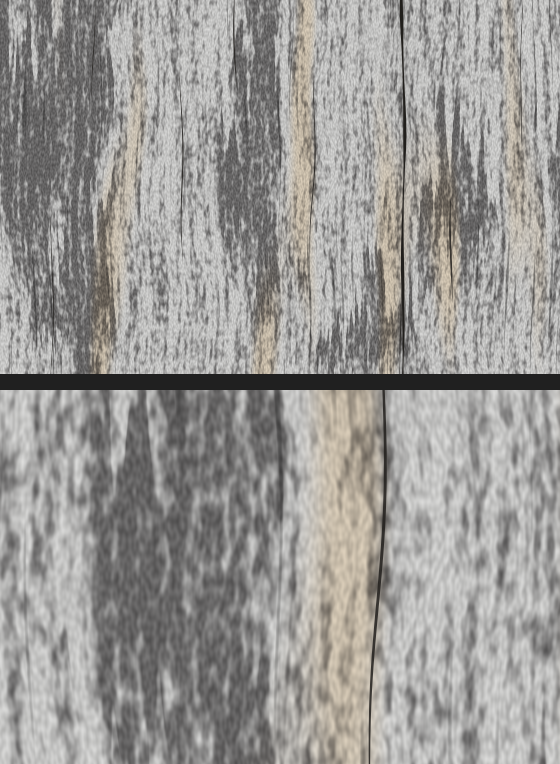
Top, the full canvas; bottom, a detail of the centre.
Write a Shadertoy shader that draws this texture.

```glsl
// Weathered grey timber: pale fibres worn away in ragged dark patches.
// Stretched gradient noise makes patches, streaks and speckle; a tone curve
// turns their sum into grey, then stains and tapered cracks go on top.

const vec3  BARE_WOOD    = vec3(0.385, 0.380, 0.380);
const vec3  PALE_WOOD    = vec3(0.780, 0.780, 0.775);
const vec3  CRACK_COLOR  = vec3(0.130, 0.120, 0.110);
const vec3  STAIN_TINT   = vec3(1.02, 0.96, 0.87);
const vec2  PATCH_SCALE  = vec2(3.6, 1.1);
const vec2  STREAK_SCALE = vec2(52.0, 3.1);
const vec2  SPECK_SCALE  = vec2(135.0, 52.0);
const vec2  GRAIN_SCALE  = vec2(257.0, 113.0);
const float PATCH_DEPTH  = 1.7;
const float STREAK_DEPTH = 0.45;
const float SPECK_DEPTH  = 0.52;
const float GRAIN_DEPTH  = 0.028;
const float BAND_PERIOD  = 0.62;
const float BAND_START   = 0.09;
const float BOARD_WIDTH  = 1.5;
const float SPLIT_X      = 1.08;
const float SPLIT_WIDTH  = 0.0034;
const int   CRACKS       = 8;
const float TAU          = 6.2831853;

vec2 hash2(vec2 p) {
    vec3 q = fract(p.xyx * vec3(0.1031, 0.1030, 0.0973));
    q += dot(q, q.yzx + 33.33);
    return fract((q.xx + q.yz) * q.zy);
}

float cornerSlope(vec2 cell, vec2 offset) {
    float angle = TAU * hash2(cell).x;
    return dot(vec2(cos(angle), sin(angle)), offset);
}

// Gradient noise scaled to a standard deviation of about one
float noise(vec2 p) {
    vec2 i = floor(p), f = p - i;
    vec2 u = f * f * f * (f * (f * 6.0 - 15.0) + 10.0);
    vec2 e = vec2(1.0, 0.0);
    float low  = mix(cornerSlope(i, f), cornerSlope(i + e, f - e), u.x);
    float high = mix(cornerSlope(i + e.yx, f - e.yx),
                     cornerSlope(i + e.xx, f - e.xx), u.x);
    return 4.7 * mix(low, high, u.y);
}

float fbm(vec2 p) {
    float sum = 0.0, amp = 0.75;
    for (int i = 0; i < 3; i++) {
        sum += amp * noise(p);
        p = p * 2.3 + vec2(17.3, 41.7);
        amp *= 0.72;
    }
    return sum;
}

// Coverage of a slit of the given half width
float slit(float d, float halfWidth, float px) {
    return clamp((halfWidth - d) / px + 0.5, 0.0, 1.0);
}

// Short cracks, one per column, tapering to both ends
float shortCracks(vec2 p, float px) {
    float cover = 0.0;
    for (int i = 0; i < CRACKS; i++) {
        float id = float(i);
        vec2 place = hash2(vec2(id, 71.0));
        vec2 shape = hash2(vec2(id, 137.0));
        float x = (id + 0.25 + 0.5 * place.x) / float(CRACKS) * BOARD_WIDTH;
        x += 0.004 * noise(vec2(p.y * 3.0, id * 7.3 + 0.4));
        float along = (p.y - place.y) / mix(0.13, 0.28, shape.x);
        float taper = max(1.0 - along * along, 0.0);
        float halfWidth = mix(0.0007, 0.0026, shape.y) * taper;
        cover = max(cover, slit(abs(p.x - x), halfWidth, px)
                           * smoothstep(0.0, 0.3, taper));
    }
    return cover;
}

void mainImage(out vec4 fragColor, in vec2 fragCoord) {
    float px = 1.0 / iResolution.y;
    vec2 p = fragCoord * px;

    // Fibres wander slightly from the vertical
    vec2 w = p + vec2(0.006 * noise(p * vec2(2.0, 2.6) + 5.3), 0.0);

    // Fine layers
    float streak = 0.8 * noise(w * STREAK_SCALE + 11.7)
                 + 0.6 * noise(w * STREAK_SCALE * 2.2 + 63.1);
    float speck = 0.8 * noise(w * SPECK_SCALE + 23.9)
                + 0.6 * noise(w * SPECK_SCALE * vec2(0.55, 0.4) + 87.2);
    float grain = noise(w * GRAIN_SCALE + 31.4);

    // Worn patches in loose bands, fringed along the fibres
    vec2 fringed = w + vec2(0.0, 0.045 * streak);
    float patches = 0.85 * fbm(fringed * PATCH_SCALE + 3.7)
                  + 0.45 * cos(TAU * (w.x - BAND_START) / BAND_PERIOD);
    float worn = smoothstep(0.2, 0.85, patches);

    // Tone curve from worn to pale
    float height = 0.47 - PATCH_DEPTH * worn
                 + STREAK_DEPTH * streak + SPECK_DEPTH * speck;
    float pale = smoothstep(-1.8, 1.2, height);
    float smear = smoothstep(1.5, 2.1, noise(w * vec2(5.0, 9.0) + 45.6));
    pale = mix(pale, 0.92, 0.45 * smear * (1.0 - worn));
    vec3 color = mix(BARE_WOOD, PALE_WOOD, pale) + GRAIN_DEPTH * grain;

    // Warm stains and hairline checks
    float stain = smoothstep(0.9, 2.2, noise(w * vec2(9.0, 0.9) + 19.2));
    color *= mix(vec3(1.0), STAIN_TINT, stain);
    color *= 1.0 - 0.3 * smoothstep(1.7, 2.5, noise(w * vec2(88.0, 2.3) + 7.9));

    // Full-height split with a soft shaded lip, then the short cracks
    float splitX = SPLIT_X + 0.003 * noise(vec2(p.y * 2.4, 9.4));
    float d = abs(p.x - splitX);
    float splitHalf = SPLIT_WIDTH * (0.85 + 0.2 * noise(vec2(p.y * 6.0, 2.6)));
    color *= 1.0 - 0.14 * exp(-d / 0.009);
    float crack = max(slit(d, splitHalf, px), 0.85 * shortCracks(p, px));
    color = mix(color, CRACK_COLOR, crack);

    fragColor = vec4(clamp(color, 0.0, 1.0), 1.0);
}
```
